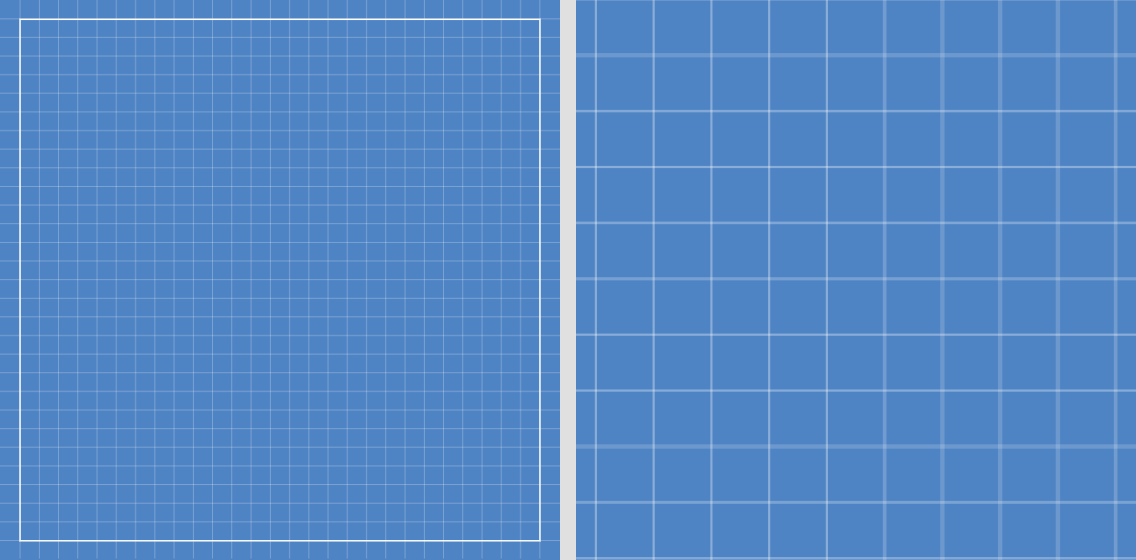
Left: the whole. Right: its middle third, enlarged.
Reproduce this pattern procedurally as a Shadertoy shader.

```glsl
// Blueprint sheet: a fine pale grid of 27 by 28 cells inside a white frame.
#define PAPER vec3(0.308, 0.516, 0.770)
#define INK vec3(1.0)
#define CELLS vec2(27.0, 28.0)
#define GRID_ORIGIN vec2(0.0358, 0.0335)   // first lines, from left and top
#define GRID_PITCH vec2(0.034375, 0.03327)
#define SHARP_WIDTH 0.0013
#define SOFT_WIDTH 0.0026
#define LINE_INK 0.00043                   // opacity times width of a grid line
#define FRAME_MIN vec2(0.0358, 0.0343)
#define FRAME_MAX vec2(0.9642, 0.9655)
#define FRAME_WIDTH 0.0026
#define BOTTOM_MARGIN 0.0026

const float TAU = 6.2831853;

// Share of a pixel covered by a band whose centre lies at a distance
float bandCoverage(float dist, float width, float pixel) {
    return clamp(0.5 * (width + pixel) - abs(dist), 0.0, min(width, pixel)) / pixel;
}

float wave(float index, float peak, float period) {
    return cos(TAU * (index - peak) / period);
}

// A grid line is narrow and bright when sharp, wide and faint when soft
float gridLine(float dist, float sharpness, float pixel) {
    float width = mix(SOFT_WIDTH, SHARP_WIDTH, smoothstep(-0.5, 0.5, sharpness));
    return bandCoverage(dist, width, pixel) * LINE_INK / width;
}

float boxDistance(vec2 p, vec2 lo, vec2 hi) {
    vec2 d = abs(p - 0.5 * (lo + hi)) - 0.5 * (hi - lo);
    return max(d.x, d.y);
}

void mainImage(out vec4 fragColor, in vec2 fragCoord) {
    vec2 uv = fragCoord / iResolution.xy;
    vec2 pixel = 1.0 / iResolution.xy;

    // Nearest grid lines, counted from the upper left
    vec2 p = vec2(uv.x, 1.0 - uv.y);
    vec2 index = clamp(floor((p - GRID_ORIGIN) / GRID_PITCH + 0.5), vec2(0.0), CELLS);
    vec2 dist = p - GRID_ORIGIN - index * GRID_PITCH;

    // Sharpness drifts slowly from line to line
    float sharpX = wave(index.x, 11.0, 10.0) + 0.2;
    float sharpY = 0.6 * wave(index.y, 8.5, 3.4) + 0.5 * wave(index.y, 13.3, 17.5);

    float vertical = gridLine(dist.x, sharpX, pixel.x);
    vertical *= smoothstep(-0.5, 0.5, (uv.y - BOTTOM_MARGIN) / pixel.y);
    float horizontal = gridLine(dist.y, sharpY, pixel.y);
    vec3 color = mix(PAPER, INK, 1.0 - (1.0 - vertical) * (1.0 - horizontal));

    // Frame
    float edge = boxDistance(uv, FRAME_MIN, FRAME_MAX);
    color = mix(color, INK, bandCoverage(edge, FRAME_WIDTH, max(pixel.x, pixel.y)));

    fragColor = vec4(color, 1.0);
}
```
